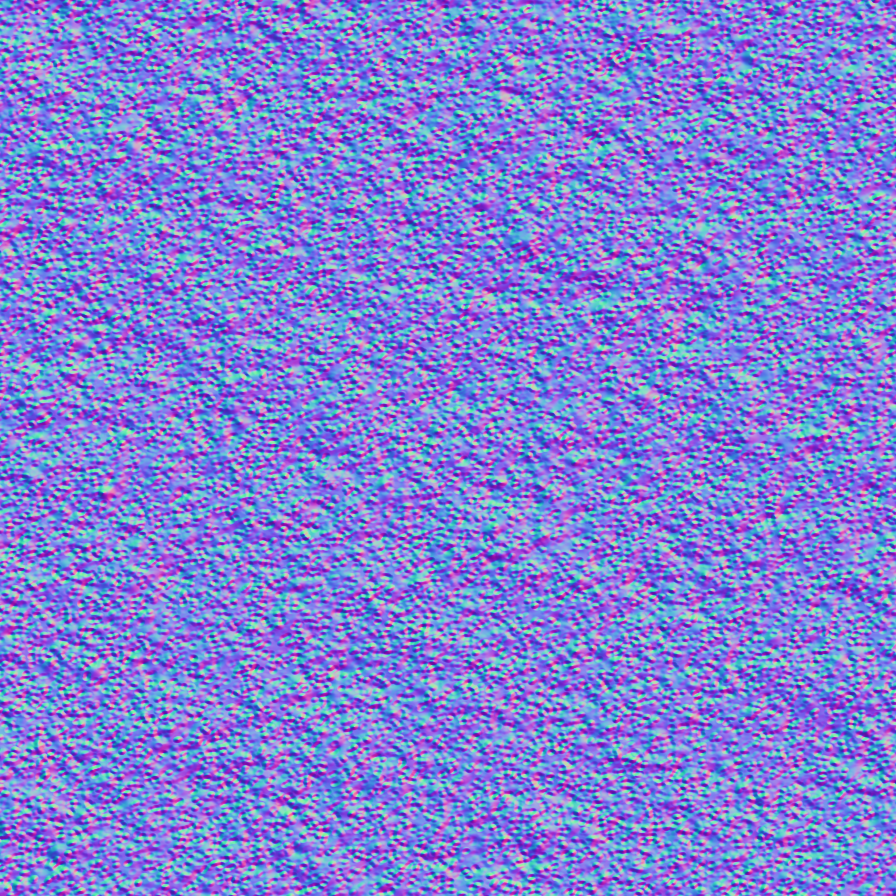
Write a Shadertoy shader that draws this texture map.

```glsl
// Three random values in 0..1 for a cell of a layer
vec3 hash3(ivec3 cell) {
    uvec3 v = uvec3(cell + 1000) * 1664525u + 1013904223u;
    v.x += v.y * v.z;
    v.y += v.z * v.x;
    v.z += v.x * v.y;
    v ^= v >> 16;
    v.x += v.y * v.z;
    v.y += v.z * v.x;
    v.z += v.x * v.y;
    return vec3(v >> 8) / 16777216.0;
}

// Slope of a field of scattered round bumps and dents, one per cell
vec2 grainSlope(vec2 p, int layer) {
    ivec2 cell = ivec2(floor(p));
    vec2 slope = vec2(0.0);
    for (int y = -1; y <= 1; y++) {
        for (int x = -1; x <= 1; x++) {
            ivec2 neighbour = cell + ivec2(x, y);
            vec3 random = hash3(ivec3(neighbour, layer));
            vec2 d = p - vec2(neighbour) - random.xy;
            float falloff = max(1.0 - dot(d, d), 0.0);
            float lift = 2.0 * random.z - 1.0;
            slope -= 6.0 * lift * abs(lift) * falloff * falloff * d;
        }
    }
    return slope;
}

void mainImage(out vec4 fragColor, in vec2 fragCoord) {
    vec2 uv = fragCoord / iResolution.y;

    // Grains are a little wider than tall and lean slightly
    mat2 stretch = mat2(0.88, -0.11, 0.0, 1.13);
    vec2 p = stretch * uv;

    // Fine grit over weaker, broader unevenness
    vec2 slope = vec2(0.0);
    float frequency = 200.0;
    float steepness = 1.0;
    for (int layer = 0; layer < 4; layer++) {
        slope += steepness * grainSlope(p * frequency + 0.37 * float(layer), layer);
        frequency *= 0.42;
        steepness *= 0.45;
    }
    slope = transpose(stretch) * slope;

    // Surface normal packed into colour
    vec3 normal = normalize(vec3(-slope, 1.0));
    fragColor = vec4(0.5 + vec3(0.48, 0.48, 0.43) * normal, 1.0);
}
```
